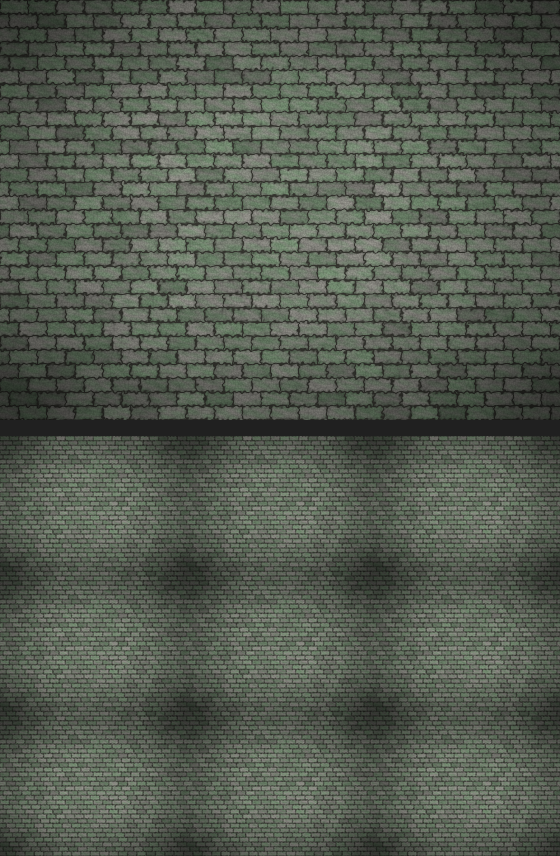
Top: one tile. Bottom: repeated 3 by 3.
A Shadertoy shader for this texture:

```glsl
const float TAU = 6.2831853;
const vec2 BRICKS = vec2(20.0, 30.0);        // repeats across and down
const float ROW_SHIFT = 1.0 / 3.0;           // bond offset, in bricks
const float BRICK_ASPECT = 2.0;              // brick width over height
const float JOINT_HALF_WIDTH = 0.06;         // in brick heights
const float JOINT_SOFTNESS = 0.05;
const float WOBBLE_AMOUNT = 0.023;
const vec2 WOBBLE_FREQ = vec2(96.0, 72.0);
const vec2 GRAIN_CELLS = vec2(300.0, 225.0);
const vec2 STREAK_CELLS = vec2(60.0, 100.0);
const vec2 MOSS_CELLS = vec2(36.0, 54.0);
const float GRAIN_AMOUNT = 0.22;
const float STREAK_AMOUNT = 0.16;
const vec2 TONE_RANGE = vec2(0.84, 1.09);    // darkest and lightest brick
const vec3 STONE = vec3(0.495, 0.492, 0.468);
const vec3 MOSS = vec3(0.405, 0.490, 0.395);
const vec3 MORTAR = vec3(0.200, 0.200, 0.178);
const vec2 VIGNETTE = vec2(0.20, 0.04);      // linear and squared falloff

vec2 hash2(vec2 p) {
    vec3 q = fract(p.xyx * vec3(0.1031, 0.1030, 0.0973));
    q += dot(q, q.yzx + 33.33);
    return fract((q.xx + q.yz) * q.zy);
}

// Distance to the nearest scattered point, wrapping after `cells`
float cellular(vec2 p, vec2 cells) {
    vec2 base = floor(p);
    float nearest = 2.0;
    for (int y = -1; y <= 1; y++) {
        for (int x = -1; x <= 1; x++) {
            vec2 cell = base + vec2(x, y);
            vec2 offset = cell + hash2(mod(cell, cells)) - p;
            nearest = min(nearest, dot(offset, offset));
        }
    }
    return sqrt(nearest);
}

// Cellular noise sheared by a whole period, so it still wraps
float slanted(vec2 uv, vec2 cells) {
    return cellular(vec2(uv.x + uv.y, uv.y) * cells, cells);
}

// Layered sines with whole-number frequencies
vec2 wobble(vec2 uv) {
    vec2 sum = vec2(0.0);
    for (int i = 0; i < 7; i++) {
        float k = float(i);
        float angle = k * 2.4;
        float scale = 0.6 + 0.13 * k;
        vec2 freq = round(vec2(cos(angle), sin(angle)) * WOBBLE_FREQ * scale);
        float phase = TAU * dot(freq, uv) + k * k;
        sum += vec2(sin(phase), cos(phase * 1.0 + 1.9 * k));
    }
    return sum * WOBBLE_AMOUNT;
}

void mainImage(out vec4 fragColor, in vec2 fragCoord) {
    vec2 uv = fragCoord / iResolution.xy;
    float pixel = BRICKS.y / iResolution.y;

    // Brick layout with ragged borders
    vec2 grid = uv * BRICKS + wobble(uv) * vec2(1.0 / BRICK_ASPECT, 1.0);
    float row = mod(floor(grid.y), BRICKS.y);
    grid.x += (row + 1.0) * ROW_SHIFT;
    vec2 brick = vec2(mod(floor(grid.x), BRICKS.x), row);
    vec2 border = 0.5 - abs(fract(grid) - 0.5);
    float edge = min(border.x * BRICK_ASPECT, border.y);

    // Tone and moss of each brick
    vec2 variation = hash2(brick + 7.0);
    float tone = mix(TONE_RANGE.x, TONE_RANGE.y, sqrt(variation.x));
    float patches = 1.0 - smoothstep(0.15, 0.75, slanted(uv, MOSS_CELLS));
    float moss = clamp(0.65 * patches + 0.7 * variation.y - 0.2, 0.0, 1.0);
    vec3 color = mix(STONE, MOSS, moss) * tone;

    // Surface wear
    color *= 1.0 + STREAK_AMOUNT * (0.5 - slanted(uv, STREAK_CELLS));
    color *= 1.0 + GRAIN_AMOUNT * (0.5 - cellular(uv * GRAIN_CELLS, GRAIN_CELLS));
    color *= mix(0.86, 1.0, smoothstep(0.05, 0.26, edge));

    // Mortar joints
    float soft = max(JOINT_SOFTNESS, 0.7 * pixel);
    float stone = smoothstep(JOINT_HALF_WIDTH - soft, JOINT_HALF_WIDTH + soft, edge);
    color = mix(MORTAR, color, stone);

    // Periodic vignette
    vec2 fade = pow(abs(cos(0.5 * TAU * uv)), vec2(4.0));
    float falloff = fade.x + fade.y;
    color *= 1.0 - VIGNETTE.x * falloff - VIGNETTE.y * falloff * falloff;

    fragColor = vec4(color, 1.0);
}
```
